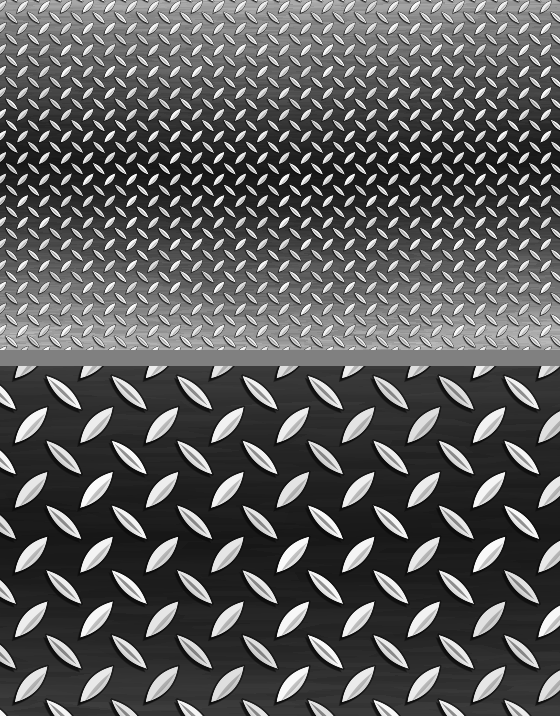
Top, the full canvas; bottom, a detail of the centre.
This texture is drawn by a Shadertoy shader. Its source:

```glsl
// Brushed steel tread plate: two interleaved lattices of raised, pointed
// lozenges leaning opposite ways, over a sheet that darkens toward its middle.
// Lozenges are distance functions; the brushing is stretched cellular noise.

const vec2 SHEET = vec2(1.6, 1.0);           // sheet size, height = 1
const vec2 PITCH = vec2(0.0623, 0.0617);     // spacing of each lattice
const vec2 ANCHOR = vec2(0.0646, 0.6104);    // centre of one rising lozenge
const vec3 STEEL_DARK = vec3(0.10);
const vec3 STEEL_LIGHT = vec3(0.66);
const vec3 SHADOW = vec3(0.035);
const vec3 FACE = vec3(0.93);
const vec3 GROOVE = vec3(0.50);

float hash(vec2 p) {
    vec3 h = fract(vec3(p.xyx) * vec3(0.1031, 0.1030, 0.0973));
    h += dot(h, h.yzx + 33.33);
    return fract((h.x + h.y) * h.z);
}

// Random tone of the nearest scattered cell point
float cellTone(vec2 p) {
    vec2 home = floor(p);
    float nearest = 9.0;
    float tone = 0.0;
    for (int j = -1; j <= 1; j++) {
        for (int i = -1; i <= 1; i++) {
            vec2 cell = home + vec2(i, j);
            vec2 site = cell + vec2(hash(cell), hash(cell + 57.0));
            float d = dot(p - site, p - site);
            if (d < nearest) {
                nearest = d;
                tone = hash(cell + 113.0);
            }
        }
    }
    return tone;
}

// Long horizontal scratches, centred on zero
float brushing(vec2 p) {
    float fine = cellTone(p * vec2(11.0, 190.0));
    float broad = cellTone(p * vec2(5.0, 85.0) + 40.0);
    return 0.6 * fine + 0.4 * broad - 0.5;
}

vec3 steelSheet(vec2 p) {
    float bandCentre = 0.515 + 0.02 * cos(4.0 * p.x);
    float away = min(2.0 * abs(p.y - bandCentre), 1.0);
    vec3 tone = mix(STEEL_DARK, STEEL_LIGHT, pow(away, 1.35));
    return tone * (1.0 + 0.26 * brushing(p));
}

vec2 rotate(vec2 p, float angle) {
    float c = cos(angle);
    float s = sin(angle);
    return vec2(c * p.x + s * p.y, c * p.y - s * p.x);
}

// Pointed lozenge along x; halfSize is half its length and half its width
float lozenge(vec2 p, vec2 halfSize) {
    float along = p.x / halfSize.x;
    float slope = 2.0 * halfSize.y * along / halfSize.x;
    float side = abs(p.y) - halfSize.y * (1.0 - along * along);
    return max(side / sqrt(1.0 + slope * slope), abs(p.x) - halfSize.x);
}

float coverage(float d, float pixel) {
    return 1.0 - smoothstep(-0.5 * pixel, 0.5 * pixel, d);
}

// Adds one lattice of raised lozenges; q is in lattice units
vec3 addTread(vec3 base, vec2 q, float angle, vec2 halfSize,
              float grooveOffset, float grooveDepth, float pixel) {
    vec2 id = floor(q + 0.5);
    vec2 local = q - id;
    vec2 r = rotate(local, angle);
    float body = lozenge(r, halfSize);

    // Shadow dropped toward the lower left, then a thin dark contour
    vec2 dropped = rotate(local + vec2(0.035, 0.045), angle);
    float shade = coverage(lozenge(dropped, halfSize * 1.04), 2.0 * pixel);
    vec3 color = mix(base, SHADOW, 0.75 * shade);
    color = mix(color, SHADOW, 0.55 * coverage(body - 0.025, pixel));

    // Bright face with a soft lengthwise groove and slight uneven wear
    float wear = 0.94 + 0.12 * hash(id + 7.0);
    vec2 grooveSize = halfSize * vec2(0.78, 0.24);
    float groove = lozenge(r - vec2(-0.02, grooveOffset), grooveSize);
    vec3 face = mix(FACE, GROOVE, grooveDepth * coverage(groove, 1.2 * pixel));
    face *= wear * (1.0 - 0.12 * smoothstep(0.0, halfSize.y, -r.y));
    return mix(color, face, coverage(body, pixel));
}

void mainImage(out vec4 fragColor, in vec2 fragCoord) {
    vec2 p = fragCoord / iResolution.xy * SHEET;
    float pixel = 1.0 / (iResolution.y * PITCH.y);
    vec2 q = (p - ANCHOR) / PITCH;

    vec3 color = steelSheet(p);
    // Broad rising lozenges, then slimmer falling ones between them
    color = addTread(color, q, 0.84, vec2(0.37, 0.122), -0.04, 0.45, pixel);
    color = addTread(color, q - 0.5, -0.77, vec2(0.37, 0.098), -0.005, 0.9, pixel);
    fragColor = vec4(clamp(color, 0.0, 1.0), 1.0);
}
```
